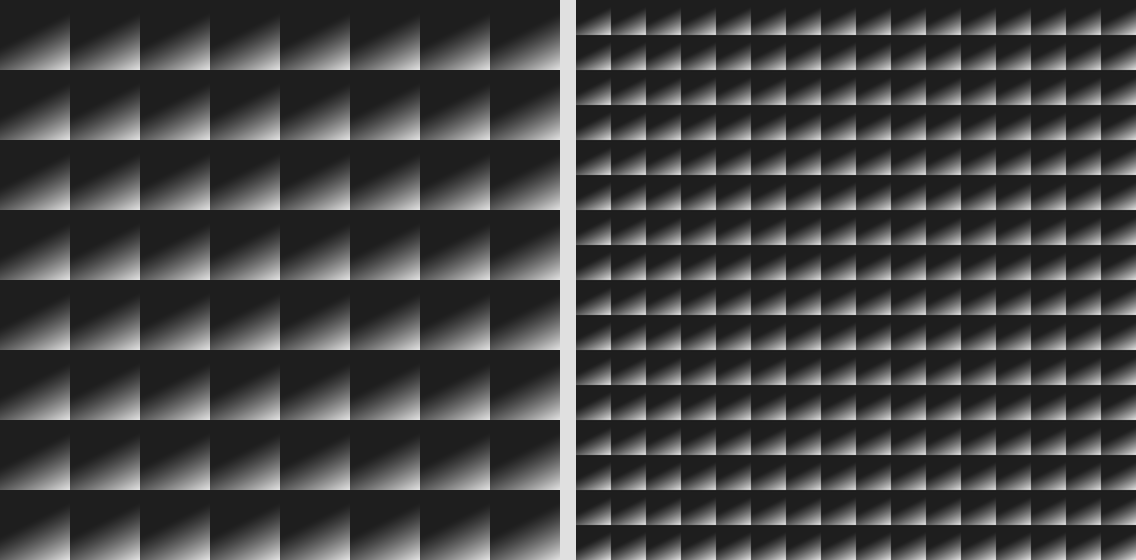
Left: one tile. Right: repeated 2 by 2.
Give the GLSL for this pattern, as a three.js fragment shader.

```glsl
// Draws an 8 by 8 grid of square tiles, each dark at the top left and shading
// to pale grey at its lower right corner. A repeated sawtooth gives the tile
// coordinates; a slanted, slightly eased gradient gives the tone.

varying vec2 vUv;

const float TILES = 8.0;          // whole repeats across and down
const float EDGE_SOFTNESS = 0.006; // in tile widths
const float SLANT = 0.5;          // fall of the shade lines across a tile
const float REACH = 0.825;        // height of the glow on the right side
const float EASE = 1.3;           // curve of the fade into the dark

const vec3 CHARCOAL = vec3(0.118);
const vec3 PALE_GREY = vec3(0.89);

// Repeating ramp from 0 to 1 whose jump is smoothed on both sides.
vec2 softSawtooth(vec2 position, float softness) {
  vec2 ramp = fract(position);
  vec2 entering = 1.0 - smoothstep(0.0, softness, ramp);
  vec2 leaving = smoothstep(1.0 - softness, 1.0, ramp);
  return ramp + 0.5 * (entering - leaving);
}

// Brightness that fades along a slanted axis from the lower right corner.
float cornerGlow(vec2 tile, float slant, float reach, float ease) {
  float distanceFromCorner = slant * (1.0 - tile.x) + tile.y;
  float glow = clamp(1.0 - distanceFromCorner / reach, 0.0, 1.0);
  return pow(glow, ease);
}

void main() {
  vec2 tile = softSawtooth(vUv * TILES, EDGE_SOFTNESS);
  float glow = cornerGlow(tile, SLANT, REACH, EASE);
  gl_FragColor = vec4(mix(CHARCOAL, PALE_GREY, glow), 1.0);
}
```
